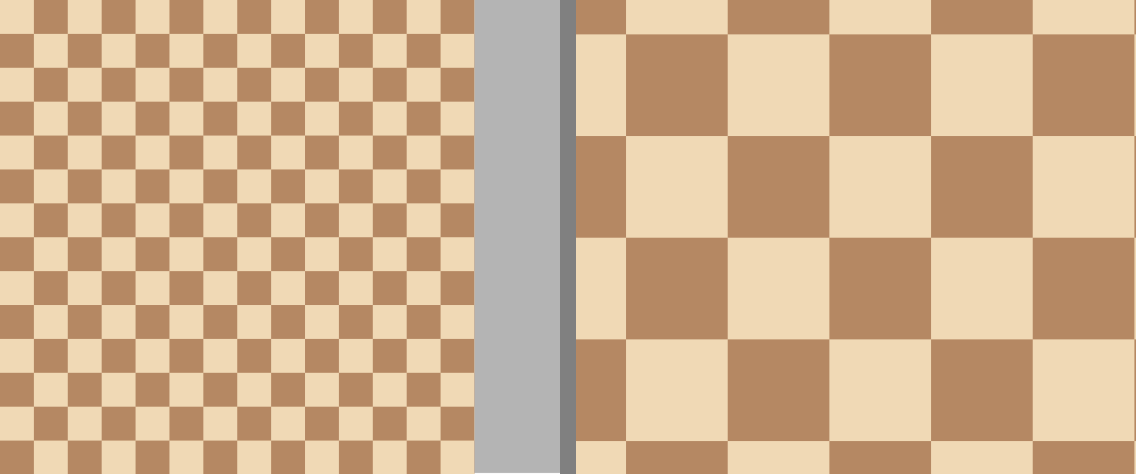
Left, the full canvas; right, a detail of the centre.
A Shadertoy shader for this pattern:

```glsl
// A flat two-tone checkerboard of 14 by 14 squares, with a plain grey panel
// on its right that ends in a thin pale line at the bottom.
// Each axis is a smoothed square wave; their product picks the tone.

#define SQUARES 14.0       // squares per side of the board
#define BOARD_SIZE 1.001   // board side, in canvas heights
#define RULE_HEIGHT 0.0023 // pale line below the panel, in canvas heights
#define LIGHT_TONE vec3(0.941, 0.851, 0.710)
#define DARK_TONE vec3(0.710, 0.533, 0.388)
#define PANEL_GREY vec3(0.706)
#define RULE_WHITE vec3(0.98)

// Alternates +1 and -1 per unit cell, with edges one pixel wide.
vec2 squareWave(vec2 cellPos, float pixel) {
    vec2 side = 1.0 - 2.0 * mod(floor(cellPos), 2.0);
    vec2 edgeDistance = 0.5 - abs(fract(cellPos) - 0.5);
    return side * clamp(2.0 * edgeDistance / pixel, 0.0, 1.0);
}

// Pixel coverage of the region where the signed distance is positive.
float coverage(float signedDistance, float pixel) {
    return clamp(signedDistance / pixel + 0.5, 0.0, 1.0);
}

vec3 checkerboard(vec2 pos, float pixel) {
    float scale = SQUARES / BOARD_SIZE;
    vec2 wave = squareWave(pos * scale, pixel * scale);
    return mix(DARK_TONE, LIGHT_TONE, 0.5 + 0.5 * wave.x * wave.y);
}

void mainImage(out vec4 fragColor, in vec2 fragCoord) {
    // Canvas heights, measured from the top left corner
    float pixel = 1.0 / iResolution.y;
    vec2 pos = vec2(fragCoord.x, iResolution.y - fragCoord.y) * pixel;

    // Side panel and its bottom line
    float rule = coverage(pos.y - (1.0 - RULE_HEIGHT), pixel);
    vec3 panel = mix(PANEL_GREY, RULE_WHITE, rule);

    // Board on the left, panel on the right
    float beyondBoard = coverage(pos.x - BOARD_SIZE, pixel);
    vec3 color = mix(checkerboard(pos, pixel), panel, beyondBoard);
    fragColor = vec4(color, 1.0);
}
```
